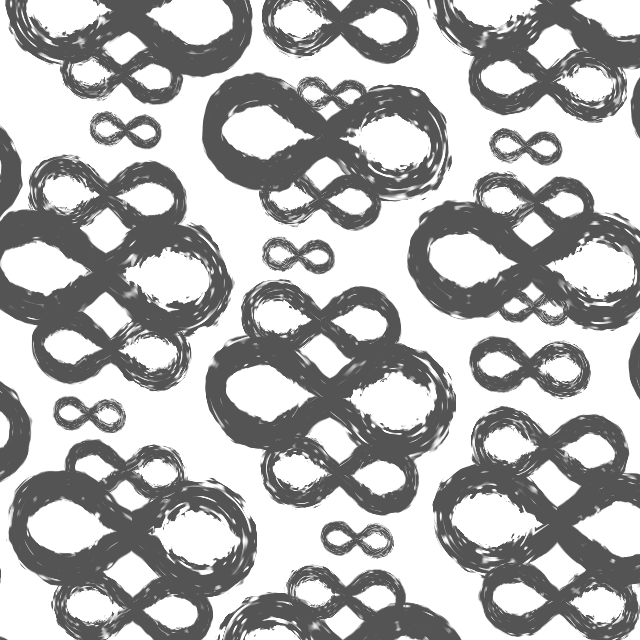
A WebGL 1 fragment shader for this pattern:

```glsl
precision highp float;
uniform vec2 u_resolution;

float hash(vec2 p) {
  vec3 q = fract(p.xyx * 0.1031);
  q += dot(q, q.yzx + 33.33);
  return fract((q.x + q.y) * q.z);
}

float noise(vec2 p) {
  vec2 i = floor(p), f = fract(p);
  f = f * f * (3.0 - 2.0 * f);
  return mix(mix(hash(i), hash(i + vec2(1, 0)), f.x),
             mix(hash(i + vec2(0, 1)), hash(i + vec2(1, 1)), f.x), f.y);
}

float smoothMin(float a, float b, float k) {
  float h = max(k - abs(a - b), 0.0) / k;
  return min(a, b) - h * h * k * 0.25;
}

float ellipse(vec2 p, vec2 radii) {
  float k = length(p / radii);
  return k * (k - 1.0) / max(length(p / (radii * radii)), 0.001);
}

// Signed distance to a dry-brushed figure eight, two units wide
float brushLoop(vec2 p, float seed) {
  if (abs(p.x) > 1.12 || abs(p.y) > 0.68) return 1.0;
  p.y += 0.075 * p.x;
  p *= hash(vec2(seed, 5.0)) < 0.5 ? -1.0 : 1.0;
  float dryLobe = step(0.0, p.x);
  p.x = abs(p.x);

  // Round bowl joined to the crossing, with a teardrop hole
  float wedge = max((abs(p.y) - 0.15 - 0.72 * p.x) * 0.81, p.x - 0.35);
  float outer = smoothMin(length(p - vec2(0.53, 0.0)) - 0.465, wedge, 0.05);
  float hole = max(ellipse(p - vec2(0.46, 0.0), vec2(0.37, 0.215)),
                   (abs(p.y) - 0.62 * (p.x - 0.13)) * 0.85);

  // Bristle noise stretched along the stroke
  float angle = atan(p.y, p.x - 0.5);
  vec2 offset = vec2(seed, seed * 0.7 + 40.0 * dryLobe) + 50.0;
  float dry = mix(0.4, 1.0, dryLobe) * smoothstep(0.0, 0.25, p.x);
  float fray = mix(noise(vec2(angle * 4.0, outer * 42.0) + offset),
                   noise(vec2(angle * 11.0, outer * 75.0) + offset), 0.35) - 0.5;
  float ink = max(outer, -hole) + 0.03 * (noise(p * 9.0 + seed) - 0.5);
  ink += 0.085 * dry * fray;

  // Thin scratches, mostly close to the rims
  float patchy = noise(vec2(angle * 1.5, outer * 6.0) + offset);
  float limit = mix(0.8, 1.0, smoothstep(0.0, 0.13, -ink))
              + 0.25 * (1.0 - dry) - 0.2 * patchy;
  float scratch = noise(vec2(angle * 4.5, outer * 50.0) + offset + 17.0);
  return max(ink, 0.05 * (scratch - limit));
}

void main() {
  vec2 p = gl_FragCoord.xy / u_resolution.y * 5.12 + vec2(0.75, 0.35);
  float pixel = 5.12 / u_resolution.y;
  float cover = 0.0;

  // Staggered columns: a large loop, then three lesser ones in random order
  for (int c = -1; c <= 1; c++) {
    float column = floor(p.x / 1.705 + 0.5) + float(c);
    float base = 0.1 * column + 1.04 * mod(column, 2.0) + 0.07 * sin(1.5 * column);
    for (int r = 0; r <= 1; r++) {
      float row = floor((p.y - base) / 2.08) + float(r);
      vec2 cell = vec2(column, row) + 20.0;
      float pick = hash(cell);
      vec3 k = vec3(0.635, 0.485, 0.29);
      k = pick < 0.33 ? k : pick < 0.66 ? k.yzx : k.zxy;
      if (hash(cell + 9.0) < 0.5) k = k.zyx;

      // The end loops nest in the waists of the large ones
      vec3 reach = 0.107 + 1.28 * k;
      vec4 size = vec4(1.0, k);
      vec4 height = vec4(0.0, reach.x - 0.48 * k.x,
                         0.5 * (reach.x + 2.08 - reach.z),
                         2.08 - reach.z + 0.48 * k.z);
      vec4 shift = vec4(0.0);
      shift.z = (hash(cell + 31.0) - 0.5) * 1.6 * (0.66 - k.y);

      for (int n = 0; n < 4; n++) {
        vec2 center = vec2(1.705 * column + shift[n], base + 2.08 * row + height[n]);
        center.x += 0.11 * sin(1.2 * center.y + 0.6);
        float seed = floor(hash(cell + float(n) * 3.0) * 90.0);
        float d = brushLoop((p - center) / size[n], seed) * size[n];
        cover = max(cover, 1.0 - smoothstep(-pixel, pixel, d));
      }
    }
  }
  gl_FragColor = vec4(vec3(mix(1.0, 0.33, cover)), 1.0);
}
```
